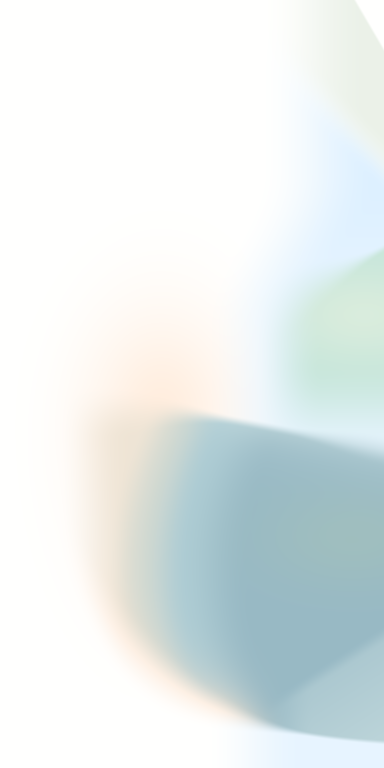
Reproduce this background procedurally as a Shadertoy shader.

```glsl
const vec3 PAPER      = vec3(1.00, 1.00, 0.995);
const vec3 HALO       = vec3(1.00, 0.985, 0.970);
const vec3 PEACH      = vec3(1.00, 0.93, 0.87);
const vec3 APRICOT    = vec3(0.985, 0.885, 0.80);
const vec3 SKY        = vec3(0.865, 0.94, 1.00);
const vec3 SAGE       = vec3(0.92, 0.945, 0.91);
const vec3 MINT       = vec3(0.775, 0.90, 0.855);
const vec3 MINT_LIGHT = vec3(0.85, 0.925, 0.865);
const vec3 SAND       = vec3(0.935, 0.895, 0.835);
const vec3 REED       = vec3(0.82, 0.85, 0.82);
const vec3 LAGOON     = vec3(0.68, 0.80, 0.83);
const vec3 DEEP       = vec3(0.595, 0.725, 0.77);
const vec3 MOSS       = vec3(0.63, 0.75, 0.74);
const vec3 MIST       = vec3(0.76, 0.85, 0.865);

const vec2 HALO_CENTER  = vec2(0.42, 0.80);
const vec2 HALO_RADIUS  = vec2(0.39, 0.68);
const vec2 PEACH_CENTER = vec2(0.42, 0.92);
const vec2 PEACH_RADIUS = vec2(0.17, 0.23);
const vec2 MOSS_CENTER  = vec2(0.92, 0.60);
const vec2 MOSS_RADIUS  = vec2(0.24, 0.13);

float glow(vec2 p, vec2 center, vec2 radius) {
    vec2 q = (p - center) / radius;
    return exp(-dot(q, q));
}

// Height of a line through a point.
float lineAt(float x, vec2 point, float slope) {
    return point.y + slope * (x - point.x);
}

// Coverage above zero, feathered on both sides.
float feather(float d, float width) {
    return smoothstep(-width, width, d);
}

float poolTop(float x) {
    float d = x - 0.5;
    return 0.93 - 0.1 * (d + sqrt(d * d + 0.01));
}

float poolBottom(float x) {
    return 0.05 + 1.106 * exp(-4.2 * x);
}

vec3 poolColor(vec2 p, float top, float bottom) {
    // Bowed horizontal ramp from sand to deep water
    float x = p.x - 0.6 * (p.y - 0.5) * (p.y - 0.5);
    vec3 color = mix(SAND, REED, smoothstep(0.27, 0.39, x));
    color = mix(color, LAGOON, smoothstep(0.36, 0.49, x));
    color = mix(color, DEEP, smoothstep(0.46, 0.65, x));
    color = mix(color, MOSS, 0.8 * glow(p, MOSS_CENTER, MOSS_RADIUS));

    // Pale upper rim and lower right fold
    float rim = exp(-max(top - p.y, 0.0) / 0.055);
    color = mix(color, MIST, 0.7 * rim * smoothstep(0.42, 0.65, p.x));
    float fold = lineAt(p.x, vec2(0.716, 0.165), 0.64) - p.y;
    float foldLight = feather(fold, 0.025) * (0.45 + 1.4 * max(fold, 0.0));
    color = mix(color, MIST, min(foldLight, 0.9) * smoothstep(0.66, 0.82, p.x));

    // Warm lower left rim
    float warmth = exp(-max(p.y - bottom, 0.0) / 0.05);
    warmth *= 1.0 - smoothstep(0.56, 0.76, p.x);
    return mix(color, APRICOT, warmth);
}

void mainImage(out vec4 fragColor, in vec2 fragCoord) {
    // The canvas spans 1 by 2 units.
    vec2 p = fragCoord / iResolution.xy * vec2(1.0, 2.0);
    vec3 color = PAPER;

    // Faint halo and peach glow
    float halo = 1.0 - length((p - HALO_CENTER) / HALO_RADIUS);
    color = mix(color, HALO, 0.6 * smoothstep(0.0, 0.5, halo));
    color = mix(color, PEACH, glow(p, PEACH_CENTER, PEACH_RADIUS));

    // Blue veil, swelling to the left as it descends
    float lowered = 1.0 - smoothstep(1.15, 1.55, p.y);
    float veilLeft = 0.67 - 0.14 * lowered;
    float veil = smoothstep(veilLeft, veilLeft + 0.32 - 0.06 * lowered, p.x);
    float diagonal = lineAt(p.x, vec2(0.742, 1.844), -1.01) - p.y;
    veil *= feather(diagonal, 0.09) * (1.0 - 0.3 * lowered);
    color = mix(color, SKY, veil);

    // Sage wedge with a crisp right edge
    float wedgeEdge = lineAt(p.x, vec2(0.924, 2.0), -1.71) - p.y;
    float wedge = feather(-diagonal, 0.07) * feather(wedgeEdge, 0.008);
    wedge *= smoothstep(0.68, 0.96, p.x);
    color = mix(color, SAGE, wedge);

    // Mint leaf
    float leafTop = lineAt(p.x, vec2(0.755, 1.219), 0.55) - p.y;
    float leaf = feather(leafTop, mix(0.10, 0.012, smoothstep(0.72, 1.0, p.x)));
    leaf *= smoothstep(0.66, 0.84, p.x) * smoothstep(0.80, 1.06, p.y);
    float leafLight = glow(p, vec2(0.95, 1.18), vec2(0.22, 0.12));
    color = mix(color, mix(MINT, MINT_LIGHT, leafLight), leaf);

    // Teal pool
    float top = poolTop(p.x);
    float bottom = poolBottom(p.x);
    float topSoft = mix(0.075, 0.014, smoothstep(0.25, 0.62, p.x));
    topSoft += 0.03 * smoothstep(0.75, 1.0, p.x);
    float bottomSoft = mix(0.12, 0.007, smoothstep(0.25, 0.82, p.x));
    float pool = feather(top - p.y, topSoft) * feather(p.y - bottom, bottomSoft);
    pool *= smoothstep(0.15, 0.34, p.x);
    color = mix(color, poolColor(p, top, bottom), pool);

    fragColor = vec4(color, 1.0);
}
```
